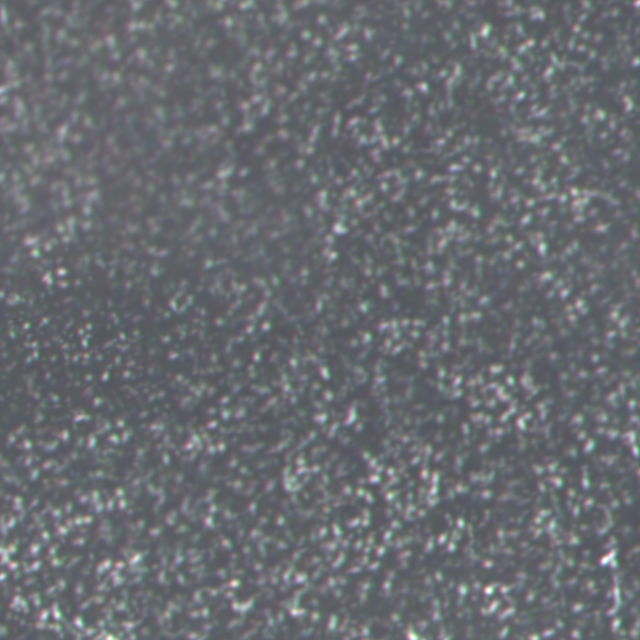
This texture is drawn by a three.js fragment shader. Its source:

```glsl
varying vec2 vUv;

const vec3 SLATE = vec3(0.342, 0.354, 0.378);
const vec3 GRAIN_TINT = vec3(1.0, 1.04, 0.96);
const float COARSE_CELLS = 62.0;
const float COARSE_RADIUS = 0.28;
const float COARSE_GLOW = 0.34;
const float FINE_CELLS = 97.0;
const float FINE_RADIUS = 0.32;
const float FINE_GLOW = 0.13;
const float GRAIN_LEAN = 1.1;       // mean direction in radians
const float LEAN_SPREAD = 1.8;
const float TINT_SPREAD = 0.30;
const float CLUSTER_CELLS = 17.0;
const float MOTTLE_CELLS = 75.0;
const float MOTTLE_DEPTH = 0.035;
const float CLOUD_CELLS = 5.0;
const float CLOUD_DEPTH = 0.03;
const vec2 RED_SHIFT = vec2(-0.0019, 0.0006);
const vec2 GREEN_SHIFT = vec2(0.0014, 0.0004);
const vec2 BLUE_SHIFT = vec2(-0.0006, -0.0014);

vec3 hash3(vec2 p) {
  vec3 q = fract(vec3(p.xyx) * vec3(0.1031, 0.1030, 0.0973));
  q += dot(q, q.yxz + 33.33);
  return fract((q.xxy + q.yzz) * q.zyx);
}

vec3 noise3(vec2 p) {
  vec2 cell = floor(p);
  vec2 f = fract(p);
  f = f * f * (3.0 - 2.0 * f);
  vec3 low = mix(hash3(cell), hash3(cell + vec2(1.0, 0.0)), f.x);
  vec3 high = mix(hash3(cell + vec2(0.0, 1.0)), hash3(cell + 1.0), f.x);
  return mix(low, high, f.y);
}

// Blurred area at the upper left
float softness(vec2 uv) {
  return smoothstep(0.52, 0.70, uv.y) * (1.0 - smoothstep(0.15, 0.75, uv.x));
}

// Patch of small crisp grains at the middle left
float crispness(vec2 uv) {
  vec2 d = (uv - vec2(0.10, 0.47)) / vec2(0.20, 0.13);
  return exp(-dot(d, d));
}

float spot(vec2 d, mat2 turn, vec2 radius) {
  vec2 q = turn * d / radius;
  return exp(-0.5 * dot(q, q));
}

// Scattered soft grains, fringed by shifting each colour channel
vec3 grains(vec2 uv, float cells, float radius, float seed) {
  vec2 p = uv * cells;
  vec2 home = floor(p);
  float size = radius * (1.0 + 0.2 * softness(uv) - 0.28 * crispness(uv));
  vec3 light = vec3(0.0);
  for (int y = -1; y <= 1; y++) {
    for (int x = -1; x <= 1; x++) {
      vec2 cell = home + vec2(float(x), float(y));
      vec3 place = hash3(cell + seed);
      vec3 look = hash3(cell + seed + 211.7);
      vec2 d = p - cell - mix(vec2(0.08), vec2(0.92), place.xy);
      float angle = GRAIN_LEAN + (look.x - 0.5) * LEAN_SPREAD;
      float c = cos(angle);
      float s = sin(angle);
      mat2 turn = mat2(c, -s, s, c);
      vec2 shape = size * vec2(1.0 + 0.4 * look.y, 1.0 - 0.2 * look.y);
      vec3 glow = vec3(
        spot(d - RED_SHIFT * cells, turn, shape),
        spot(d - GREEN_SHIFT * cells, turn, shape),
        spot(d - BLUE_SHIFT * cells, turn, shape));
      vec3 tint = 1.0 + TINT_SPREAD * (look.zxy - 0.5);
      light += glow * tint * pow(place.z, 3.0);
    }
  }
  return light;
}

void main() {
  // Strength of the grain over the surface
  float cluster = mix(0.5, 1.5, noise3(vUv * CLUSTER_CELLS).x);
  float strength = mix(1.25, 0.85, smoothstep(0.05, 0.45, vUv.y));
  strength *= cluster * (1.0 - 0.35 * softness(vUv) + 0.25 * crispness(vUv));

  vec3 light = COARSE_GLOW * grains(vUv, COARSE_CELLS, COARSE_RADIUS, 3.0);
  light += FINE_GLOW * grains(vUv, FINE_CELLS, FINE_RADIUS, 57.0);

  // Faint coloured mottle and broad clouds
  vec3 mottle = noise3(vUv * MOTTLE_CELLS + 31.0) - 0.5;
  float cloud = noise3(vUv * CLOUD_CELLS + 9.0).y - 0.5;
  vec3 color = SLATE + MOTTLE_DEPTH * mottle + CLOUD_DEPTH * cloud;
  color += vec3(0.025, 0.018, 0.018) * softness(vUv);
  color += GRAIN_TINT * light * strength;

  gl_FragColor = vec4(color, 1.0);
}
```
